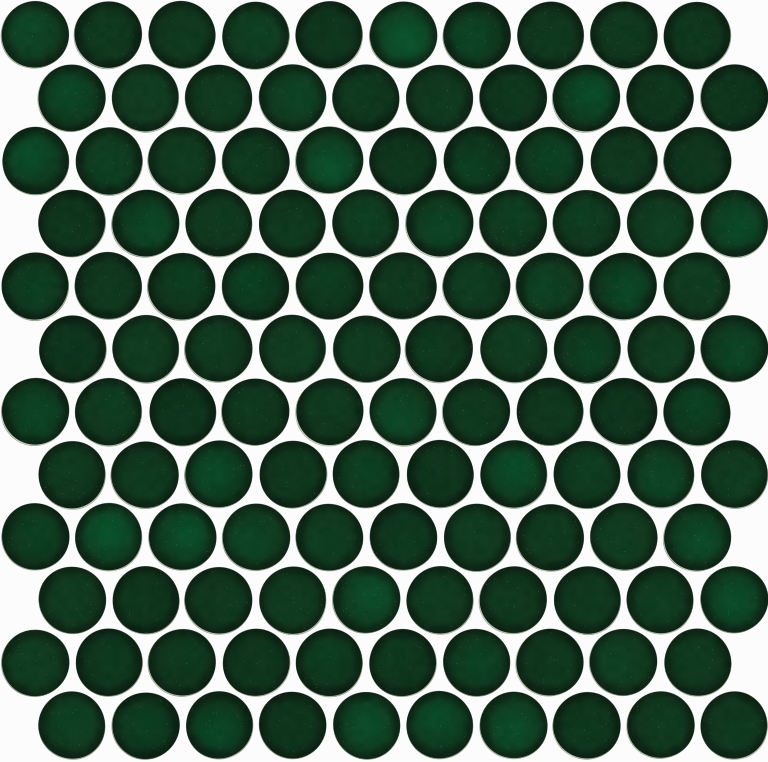
Write a WebGL 2 fragment shader that draws this pattern.

```glsl
#version 300 es
precision highp float;
// Sheet of glazed dark green penny-round tiles in staggered rows on white.

#define COLS 10.0
#define ROWS 12.0
#define PITCH vec2(0.0958, 0.0817)
#define MARGIN vec2(0.0458, 0.0456)
#define RADIUS 0.0436
#define JITTER 0.0007
#define RIM_SHIFT 0.0016
#define RIM_WIDTH 0.0007
#define GLAZE_VARIATION 0.085
#define MOTTLE 0.018
#define SPECK_SIZE 0.0045
#define SPECK_CHANCE 0.03

uniform vec2 u_resolution;
out vec4 outColor;

const vec3 GROUT = vec3(0.99);
const vec3 BISCUIT = vec3(0.86, 0.88, 0.83);
const vec3 RIM_LINE = vec3(0.46, 0.52, 0.43);
const vec3 GLAZE_EDGE = vec3(0.050, 0.135, 0.075);
const vec3 GLAZE_BODY = vec3(0.062, 0.205, 0.110);
const vec3 GLAZE_GLOW = vec3(-0.25, 1.0, 0.55);

vec2 hash2(vec2 p) {
    vec3 q = fract(p.xyx * vec3(0.1031, 0.1030, 0.0973));
    q += dot(q, q.yzx + 33.33);
    return fract((q.xx + q.yz) * q.zy);
}

float noise(vec2 p) {
    vec2 i = floor(p), f = fract(p);
    f = f * f * (3.0 - 2.0 * f);
    float low = mix(hash2(i).x, hash2(i + vec2(1, 0)).x, f.x);
    float high = mix(hash2(i + vec2(0, 1)).x, hash2(i + vec2(1, 1)).x, f.x);
    return mix(low, high, f.y);
}

// Antialiased coverage of a signed distance
float cover(float d, float px) {
    return 1.0 - smoothstep(-0.75 * px, 0.75 * px, d);
}

// Glaze: pooled body, dark edge, off-centre glow, mottling and pinholes
vec3 glaze(vec2 p, vec2 id, float px) {
    vec2 tone = hash2(id + 17.0);
    vec2 glowCentre = (hash2(id + 41.0) - 0.5) * 0.5;
    vec2 q = p / RADIUS;
    float r = length(q);

    float pool = 1.0 - smoothstep(0.62, 1.0, r + 0.12 * (noise(q * 2.5 + id * 9.0) - 0.5));
    vec3 col = mix(GLAZE_EDGE, GLAZE_BODY, pool);

    float glow = exp(-1.6 * dot(q - glowCentre, q - glowCentre));
    float strength = pow(tone.x, 3.0) * GLAZE_VARIATION + 0.018;
    col += GLAZE_GLOW * glow * strength * (0.3 + 0.7 * pool);
    col *= 0.93 + 0.14 * tone.y;

    float grain = noise(q * 5.0 + id * 13.0) + 0.6 * noise(q * 22.0 + id * 7.0) - 0.8;
    col += MOTTLE * grain;

    // Sparse pale pinholes
    vec2 g = p / SPECK_SIZE + id * 31.0;
    vec2 h = hash2(floor(g) + 200.0);
    float speck = length(fract(g) - 0.25 - 0.5 * h) * SPECK_SIZE - 0.0005;
    return col + 0.13 * step(h.x, SPECK_CHANCE) * cover(speck, px);
}

// Paint one tile over the colour so far
vec3 drawTile(vec3 col, vec2 p, vec2 id, float px) {
    float angle = atan(p.y, p.x);
    vec2 h = hash2(id + 73.0);
    float wobble = 0.00035 * sin(2.0 * angle + 6.28 * h.x)
                 + 0.00025 * sin(3.0 * angle + 6.28 * h.y);
    float face = length(p) - RADIUS - wobble;

    // Unglazed lower lip shows as a thin crescent
    vec2 lean = RIM_SHIFT * vec2(1.4 * (h.x - 0.6), -0.4 - 0.6 * h.y);
    float lip = length(p - lean) - RADIUS - wobble;
    col = mix(col, BISCUIT, cover(lip, px));
    float broken = 0.45 + 0.55 * noise(p / RADIUS * 4.0 + id * 5.0);
    float line = abs(lip + RIM_WIDTH * 0.5) - RIM_WIDTH * 0.5;
    col = mix(col, RIM_LINE, broken * cover(line, px));

    return mix(col, glaze(p, id, px), cover(face, px));
}

void main() {
    float px = 1.0 / u_resolution.x;
    vec2 uv = gl_FragCoord.xy * px;
    uv.y = u_resolution.y * px - uv.y;   // rows counted from the top

    vec3 col = GROUT;
    float nearRow = floor((uv.y - MARGIN.y) / PITCH.y + 0.5);
    for (int k = -1; k <= 1; k++) {
        float row = nearRow + float(k);
        if (row < 0.0 || row >= ROWS) continue;
        float start = MARGIN.x + 0.5 * PITCH.x * mod(row, 2.0);
        float column = clamp(floor((uv.x - start) / PITCH.x + 0.5), 0.0, COLS - 1.0);
        vec2 id = vec2(column, row);
        vec2 centre = vec2(start + column * PITCH.x, MARGIN.y + row * PITCH.y);
        centre += (hash2(id + 5.0) - 0.5) * 2.0 * JITTER;
        vec2 p = (uv - centre) * vec2(1.0, -1.0);
        col = drawTile(col, p, id, px);
    }
    outColor = vec4(clamp(col, 0.0, 1.0), 1.0);
}
```
